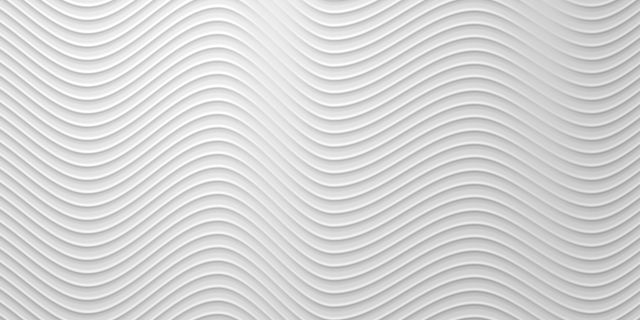
A Shadertoy shader for this background:

```glsl
// Pale embossed wave panel: one smooth curve repeated 24 times down the canvas.
// Each repeat has a bright lip, a thin dark crease and a soft shadow below it;
// the relief fades on slopes that lie along the light, over a broad grey glow.

const float ROWS = 24.0;                  // repeats over the canvas height

// Crests and troughs of the wave, in units of canvas height
const int KNOT_COUNT = 7;
const vec2 KNOTS[KNOT_COUNT] = vec2[KNOT_COUNT](
    vec2(-0.13, 0.896), vec2(0.273, 0.685), vec2(0.682, 0.891),
    vec2(1.042, 0.664), vec2(1.484, 0.839), vec2(1.849, 0.685),
    vec2(2.24, 0.896));

// Relief across one repeat; offsets and widths are fractions of a repeat
const float LIP_OFFSET = -0.18;
const float LIP_WIDTH = 0.10;
const float LIP_GAIN = 0.11;
const float CREASE_WIDTH = 0.075;
const float CREASE_DEPTH = 0.20;
const float SHADOW_DEPTH = 0.065;

// Background light
const vec2 GLOW_CENTER = vec2(0.60, 1.0);
const vec2 GLOW_SCALE = vec2(0.60, 0.55);
const float GLOW_BRIGHT = 0.93;
const float GLOW_DIM = 0.80;

// Slopes on which the relief washes out
const float FADE_LEFT = 0.86;
const float FADE_RIGHT = 1.70;
const float FADE_WIDTH = 0.12;
const float FADE_BOTTOM = 0.35;
const float FADE_TOP = 0.85;

float bump(float d, float width) {
    float q = d / width;
    return exp(-q * q);
}

// Height of the reference curve, easing from each knot to the next
float waveHeight(float x) {
    float h = KNOTS[0].y;
    for (int i = 0; i < KNOT_COUNT - 1; i++) {
        vec2 a = KNOTS[i], b = KNOTS[i + 1];
        h += (b.y - a.y) * smoothstep(a.x, b.x, x);
    }
    return h;
}

// Brightness offset across a repeat; s runs downward from the crease,
// and blur widens the narrow features to at least a pixel
float relief(float s, float blur) {
    float lipW = length(vec2(LIP_WIDTH, 0.5 * blur));
    float creaseW = length(vec2(CREASE_WIDTH, 0.5 * blur));
    float lip = LIP_GAIN * LIP_WIDTH / lipW * bump(s - LIP_OFFSET, lipW);
    float crease = CREASE_DEPTH * CREASE_WIDTH / creaseW * bump(s, creaseW);
    float shadow = smoothstep(0.0, 0.08 + blur * 0.5, s)
                 * (1.0 - smoothstep(0.20, 0.44, s));
    return lip - crease - SHADOW_DEPTH * shadow;
}

void mainImage(out vec4 fragColor, in vec2 fragCoord) {
    vec2 p = fragCoord / iResolution.y;

    // Repeated wave, centred on its crease
    float phase = (waveHeight(p.x) - p.y) * ROWS;
    float s = fract(phase + 0.5) - 0.5;

    // Relief strength along the wave
    float wash = bump(p.x - FADE_LEFT, FADE_WIDTH)
               + bump(p.x - FADE_RIGHT, FADE_WIDTH);
    float strength = 1.0 - wash * mix(FADE_BOTTOM, FADE_TOP, p.y);

    // Glow plus relief
    float d = length((p - GLOW_CENTER) * GLOW_SCALE);
    float glow = mix(GLOW_BRIGHT, GLOW_DIM, smoothstep(0.05, 0.9, d));
    float grey = glow + strength * relief(s, fwidth(phase));
    fragColor = vec4(vec3(clamp(grey, 0.0, 1.0)), 1.0);
}
```
